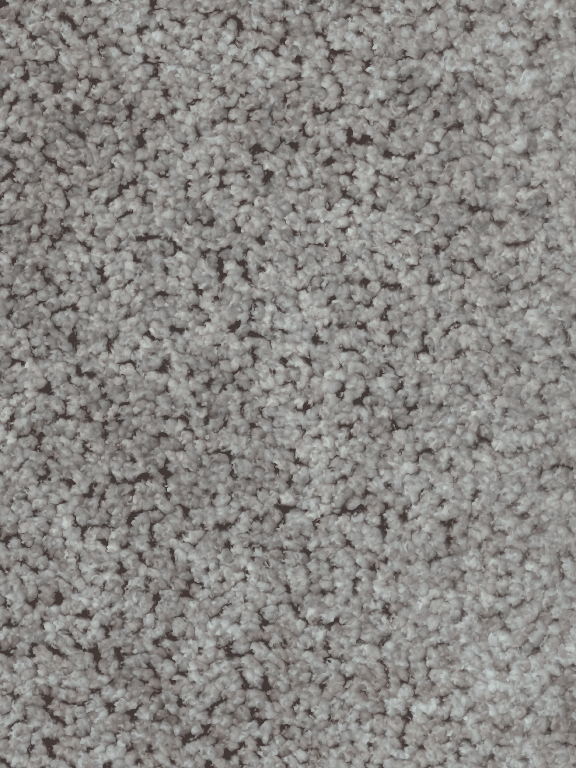
Reproduce this texture procedurally as a Shadertoy shader.

```glsl
// Draws a cut-pile carpet: fuzzy grey-beige tufts with dark gaps and soft brushed areas.

vec2 hash2(vec2 p) {
    vec3 q = fract(p.xyx * vec3(0.1031, 0.1030, 0.0973));
    q += dot(q, q.yzx + 33.33);
    return fract((q.xx + q.yz) * q.zy);
}

// Cellular noise: soft squared distance, border distance, blended cell tone, blended height above centre.
vec4 cellular(vec2 p, float stretch) {
    vec2 cell = floor(p);
    float nearest = 9.0, second = 9.0, riseSum = 0.0, toneSum = 0.0, weightSum = 0.0;
    for (int y = -2; y <= 2; y++) {
        for (int x = -2; x <= 2; x++) {
            vec2 id = cell + vec2(x, y);
            vec2 toPoint = p - id - 0.5 - 0.85 * (hash2(id) - 0.5);
            vec2 look = hash2(id + 71.7);

            // Each cell is an ellipse turned its own way
            float angle = 6.2832 * look.x;
            vec2 axis = vec2(cos(angle), sin(angle));
            vec2 local = vec2(dot(toPoint, axis), dot(toPoint, vec2(-axis.y, axis.x)));
            float d = length(local * vec2(1.0 - stretch, 1.0 + stretch));

            float weight = exp(-10.0 * d * d);
            toneSum += weight * look.y;
            riseSum += weight * toPoint.y;
            weightSum += weight;
            second = min(second, max(nearest, d));
            nearest = min(nearest, d);
        }
    }
    weightSum = max(weightSum, 1e-6);
    return vec4(-0.1 * log(weightSum), second - nearest, toneSum / weightSum, riseSum / weightSum);
}

// Broad light and dark areas where the pile leans differently
float brushedNap(vec2 p) {
    p += 0.06 * sin(p.yx * 9.0 + vec2(1.3, 4.1));
    float waves = sin(p.x * 11.0 + p.y * 5.0 + 0.6) + 0.7 * sin(p.y * 17.0 - p.x * 9.0)
                + 0.5 * sin(p.x * 29.0 + p.y * 21.0 + 2.0);
    float clumps = cellular(p * 27.0 + 20.0, 0.1).z - 0.5;
    return 0.014 * waves + 0.05 * (cellular(p * 13.0 + 40.0, 0.1).z - 0.5) + 0.06 * clumps;
}

vec3 yarnColor(float tone) {
    vec3 shadow = vec3(0.33, 0.30, 0.29);
    vec3 yarn = vec3(0.57, 0.56, 0.55);
    vec3 sheen = vec3(0.71, 0.73, 0.72);
    vec3 lower = mix(shadow, yarn, clamp((tone - 0.31) / 0.25, -0.3, 1.0));
    return mix(lower, sheen, clamp((tone - 0.56) / 0.165, 0.0, 1.4));
}

void mainImage(out vec4 fragColor, in vec2 fragCoord) {
    vec2 p = fragCoord / iResolution.y;

    // Fine fibres, which also fray the tuft outlines
    float fibre = cellular(p * 220.0 + 9.0, 0.35).z - 0.5;
    float fuzz = cellular(p * 140.0 + 63.0, 0.3).z - 0.5;
    vec2 frayed = p * 70.0 + 0.42 * vec2(fibre, fuzz)
                + 0.3 * sin(p.yx * 47.0 + vec2(0.0, 2.0));
    vec4 tuft = cellular(frayed, 0.16);

    // Tufts stand out on the left and middle, and blur together on the right
    float relief = mix(1.1, 0.65, smoothstep(0.4, 0.75, p.x + 0.05 * sin(p.y * 8.0)));
    float gap = 1.0 - smoothstep(0.0, 0.45, tuft.y);
    float pit = smoothstep(0.24, 0.62, tuft.x);

    float tone = 0.582 + brushedNap(p) + 0.035 * (p.x / 0.75 - 0.5);
    tone += 0.13 * (tuft.z - 0.5) + 0.14 * fibre + 0.10 * fuzz;
    tone += relief * (0.09 * tuft.w - 0.27 * (tuft.x - 0.11));
    tone -= relief * (0.035 * gap + 0.17 * pit);

    // Slight warm and cool drift between tufts
    vec3 color = yarnColor(tone);
    color += vec3(0.006, -0.001, -0.004) * sin(6.0 * tuft.z + 5.0 * p.y);
    fragColor = vec4(color, 1.0);
}
```
